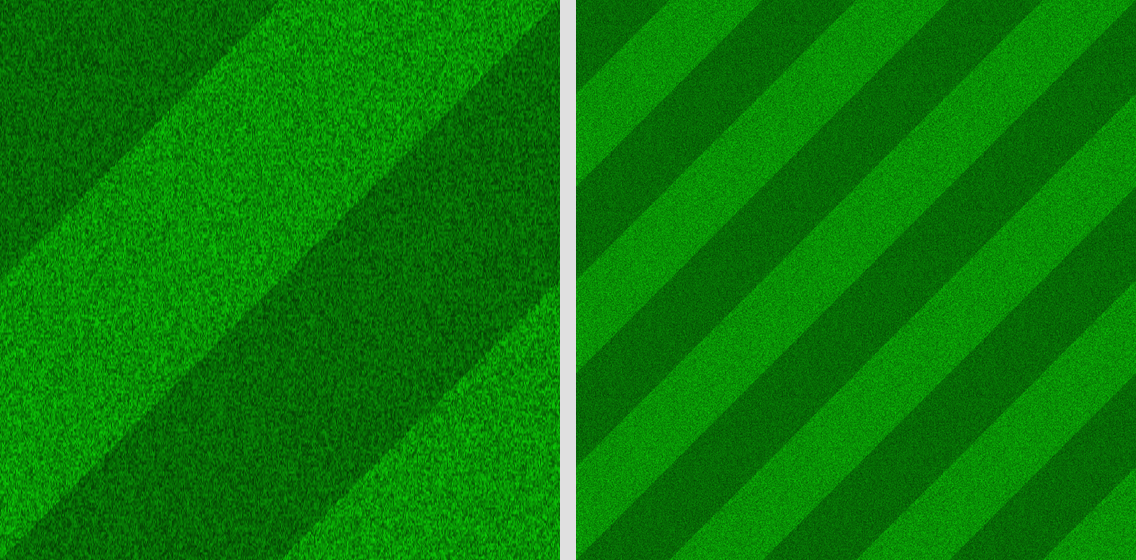
Left, the tile; right, the same tile 3 across and 3 down.
Write a Shadertoy shader that draws this texture.

```glsl
#define STRIPE_PAIRS 1.0
#define LIGHT_GRASS vec3(0.032, 0.560, 0.020)
#define DARK_GRASS vec3(0.024, 0.412, 0.020)
#define FINE_BLADES vec2(500.0, 250.0)
#define BROAD_BLADES vec2(390.0, 190.0)
#define GRAIN_CONTRAST 1.05
#define MOTTLE_CONTRAST 0.03
#define BLADE_LEAN 0.003
#define EDGE_RAGGED 0.005
#define EDGE_SOFT 0.002

// Integer hash of a lattice cell, from 0 to 1
float hash(vec2 cell, uint seed) {
    uvec2 c = uvec2(cell);
    uint h = c.x * 1597u + c.y * 51749u + seed * 7919u;
    h = h * 747796u + 289133u;
    h = ((h >> 15) ^ h) * 73244475u;
    h = ((h >> 13) ^ h) * 73244475u;
    return float(((h >> 16) ^ h) & 65535u) / 65535.0;
}

// Value noise that wraps after a whole number of cells
float wrapNoise(vec2 uv, vec2 cells, uint seed) {
    vec2 p = uv * cells;
    vec2 corner = floor(p);
    vec2 f = p - corner;
    f = f * f * (3.0 - 2.0 * f);
    vec2 lo = mod(corner, cells);
    vec2 hi = mod(corner + 1.0, cells);
    float bottom = mix(hash(lo, seed), hash(vec2(hi.x, lo.y), seed), f.x);
    float top = mix(hash(vec2(lo.x, hi.y), seed), hash(hi, seed), f.x);
    return mix(bottom, top, f.y);
}

// Short upright blades, bent sideways by a slower noise
float bladeGrain(vec2 uv) {
    float bend = wrapNoise(uv, vec2(90.0), 1u) - 0.5;
    vec2 bent = uv + vec2(BLADE_LEAN * bend, 0.0);
    float fine = wrapNoise(bent, FINE_BLADES, 2u);
    float broad = wrapNoise(bent, BROAD_BLADES, 3u);
    return mix(broad, fine, 0.6) - 0.5;
}

// Diagonal mowing bands: 1 in the light band, 0 in the dark one
float mownBand(vec2 uv) {
    float ragged = EDGE_RAGGED * (wrapNoise(uv, vec2(220.0, 150.0), 4u) - 0.5);
    float phase = (uv.x - uv.y + ragged) * STRIPE_PAIRS;
    float fromCentre = abs(fract(phase + 0.75) - 0.5);
    float soft = EDGE_SOFT * STRIPE_PAIRS;
    return 1.0 - smoothstep(0.25 - soft, 0.25 + soft, fromCentre);
}

void mainImage(out vec4 fragColor, in vec2 fragCoord) {
    vec2 uv = fragCoord / iResolution.xy;
    vec3 grass = mix(DARK_GRASS, LIGHT_GRASS, mownBand(uv));

    // Blade grain over faint, broad patches of wear
    float mottle = wrapNoise(uv, vec2(14.0), 5u) - 0.5;
    float shade = 1.0 + GRAIN_CONTRAST * bladeGrain(uv) + MOTTLE_CONTRAST * mottle;
    fragColor = vec4(clamp(grass * shade, 0.0, 1.0), 1.0);
}
```
